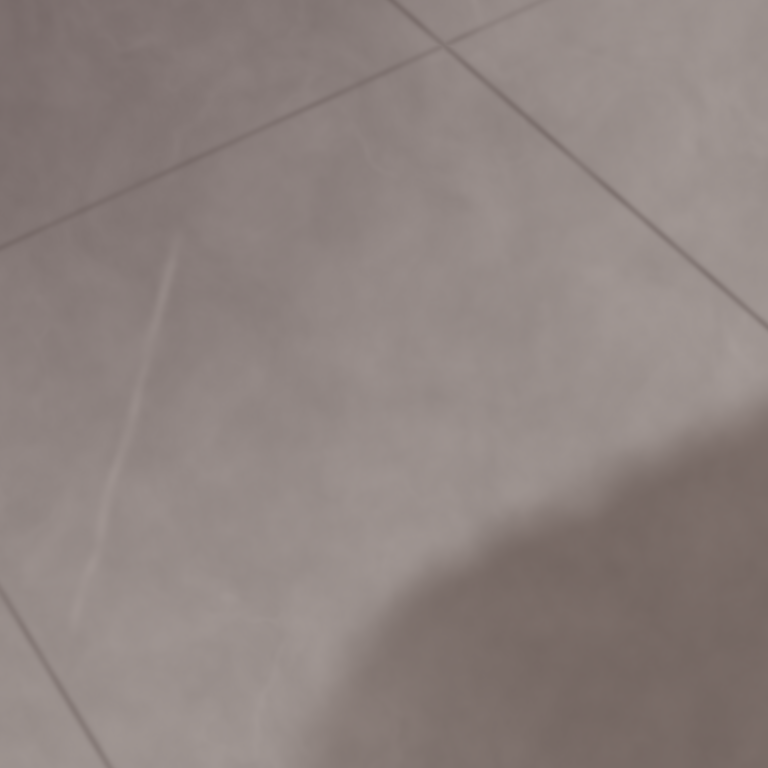
A three.js fragment shader for this texture:

```glsl
// Large grey stone floor tiles seen at an angle, with thin joints, pale veins and a soft shadow.
varying vec2 vUv;

const vec3 STONE_DIM = vec3(0.477, 0.427, 0.421);
const vec3 STONE_LIT = vec3(0.614, 0.575, 0.561);
const vec3 SHADOW_TINT = vec3(0.762, 0.722, 0.706);
const vec3 JOINT_COLOR = vec3(0.405, 0.355, 0.345);
const vec3 VEIN_COLOR = vec3(0.645, 0.602, 0.588);

float hash(vec2 p) {
  p = fract(p * vec2(0.1731, 0.2397));
  p += dot(p, p.yx + 31.73);
  return fract((p.x + p.y) * p.x * 17.31);
}

float noise(vec2 p) {
  vec2 cell = floor(p);
  vec2 f = fract(p);
  f = f * f * (3.0 - 2.0 * f);
  float low = mix(hash(cell), hash(cell + vec2(1.0, 0.0)), f.x);
  float high = mix(hash(cell + vec2(0.0, 1.0)), hash(cell + vec2(1.0)), f.x);
  return mix(low, high, f.y);
}

float fbm(vec2 p) {
  float sum = 0.0;
  float amp = 0.5;
  for (int i = 0; i < 4; i++) {
    sum += amp * noise(p);
    p = mat2(0.8, 0.6, -0.6, 0.8) * p * 2.03 + 7.1;
    amp *= 0.5;
  }
  return sum;
}

// Signed distance to the endless line through a and b
float lineDist(vec2 p, vec2 a, vec2 b) {
  vec2 dir = normalize(b - a);
  return dot(p - a, vec2(-dir.y, dir.x));
}

// Blurred groove around a line
float joint(float d, float width) {
  float r = d / max(width, fwidth(d));
  return exp(-r * r);
}

// Broken, blurred streak from a to b, fading towards both ends
float vein(vec2 p, vec2 a, vec2 b, float width) {
  vec2 ab = b - a;
  float t = clamp(dot(p - a, ab) / dot(ab, ab), 0.0, 1.0);
  float d = length(p - a - ab * t) / width;
  float taper = smoothstep(0.0, 0.3, t) * (1.0 - smoothstep(0.7, 1.0, t));
  return exp(-d * d) * taper * (0.35 + 0.75 * noise(p * 34.0));
}

// Signed distance to the curved shadow edge, positive inside
float shadowDist(vec2 p) {
  float edge = p.x - 0.385 - 2.77 * p.y * p.y;
  return edge / length(vec2(1.0, 5.54 * p.y));
}

void main() {
  vec2 p = vUv;

  // Joints: one cross joint and two converging long joints
  float crossJoint = lineDist(p, vec2(0.0, 0.677), vec2(0.583, 0.943));
  float farJoint = lineDist(p, vec2(0.510, 1.0), vec2(1.0, 0.574));
  float nearJoint = lineDist(p, vec2(0.0, 0.232), vec2(0.143, 0.0));

  // Light falling off towards the upper left
  float light = smoothstep(-0.08, 1.06, distance(p, vec2(0.0, 1.0)));
  vec3 color = mix(STONE_DIM, STONE_LIT, light);

  // Cloudy stone with blotches, mottling and faint pale threads
  float clouds = fbm(p * 5.0 + 1.5 * fbm(p * 4.0 + 3.0)) - 0.47;
  float blotches = fbm(p * 14.0 + 2.0 * noise(p * 7.0) + 21.0) - 0.47;
  float mottle = fbm(p * vec2(48.0, 42.0) + 11.0) - 0.47;
  float threads = 1.0 - abs(2.0 * fbm(p * 7.0 + 50.0) - 0.94);
  threads = smoothstep(0.90, 1.0, threads) * smoothstep(0.45, 0.75, noise(p * 6.0 + 80.0));
  color += 0.045 * clouds + 0.050 * blotches + 0.024 * mottle + 0.010 * threads;

  // Pale veins
  vec2 q = p + 0.012 * (vec2(noise(p * 14.0), noise(p * 14.0 + 40.0)) - 0.5);
  float veins = 0.45 * vein(q, vec2(0.240, 0.720), vec2(0.182, 0.520), 0.0080);
  veins += 0.50 * vein(q, vec2(0.200, 0.560), vec2(0.138, 0.325), 0.0075);
  veins += 0.65 * vein(q, vec2(0.162, 0.415), vec2(0.078, 0.130), 0.0085);
  veins += 0.35 * vein(q, vec2(0.165, 0.480), vec2(0.015, 0.210), 0.0170);
  veins += 0.25 * vein(q, vec2(0.720, 0.945), vec2(0.840, 0.900), 0.0060);
  veins += 0.25 * vein(q, vec2(0.810, 0.725), vec2(1.020, 0.685), 0.0070);
  veins += 0.30 * vein(q, vec2(0.605, 1.030), vec2(0.630, 0.960), 0.0060);
  color = mix(color, VEIN_COLOR, min(veins, 1.0));

  // Dark joints with uneven depth
  float joints = 0.38 * joint(crossJoint, 0.0047) * (1.0 - 0.45 * smoothstep(0.58, 0.64, p.x));
  joints = max(joints, 0.48 * joint(farJoint, 0.0046));
  joints = max(joints, 0.40 * joint(nearJoint, 0.0054));
  color = mix(color, JOINT_COLOR, joints * (0.75 + 0.4 * noise(p * 28.0)));

  // Soft uneven shadow, fainter at its lower left end
  float wobble = 0.022 * (noise(p * 9.0 + 5.0) - 0.5) + 0.010 * (noise(p * 21.0) - 0.5);
  float shade = smoothstep(-0.040, 0.052, shadowDist(p) + wobble);
  shade *= mix(0.60, 1.0, smoothstep(0.40, 0.85, p.x + 0.5 * p.y));
  color *= mix(vec3(1.0), SHADOW_TINT, shade);

  gl_FragColor = vec4(color, 1.0);
}
```
